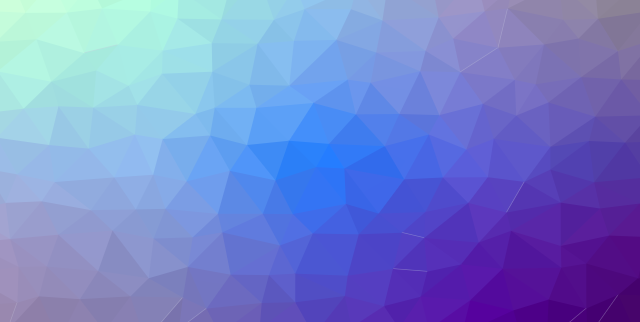
This background is drawn by a WebGL 2 fragment shader. Its source:

```glsl
#version 300 es
precision highp float;
// Low-poly mesh of flat triangles tinted by a mint, blue, mauve and violet gradient.

uniform vec2 u_resolution;
out vec4 fragColor;

vec2 hash22(vec2 p) {
    vec3 q = fract(p.xyx * vec3(0.1031, 0.1030, 0.0973));
    q += dot(q, q.yzx + 33.33);
    return fract((q.xx + q.yz) * q.zy);
}

// Five evenly spaced colour stops, t in 0..1
vec3 ramp(float t, vec3 a, vec3 b, vec3 c, vec3 d, vec3 e) {
    t *= 4.0;
    vec3 col = mix(a, b, clamp(t, 0.0, 1.0));
    col = mix(col, c, clamp(t - 1.0, 0.0, 1.0));
    col = mix(col, d, clamp(t - 2.0, 0.0, 1.0));
    return mix(col, e, clamp(t - 3.0, 0.0, 1.0));
}

// Horizontal gradients stacked from bottom to top
vec3 backdrop(vec2 uv) {
    vec3 bottom = ramp(uv.x, vec3(0.59, 0.52, 0.67), vec3(0.50, 0.48, 0.69),
        vec3(0.33, 0.25, 0.72), vec3(0.34, 0.0, 0.62), vec3(0.25, 0.0, 0.38));
    vec3 lower = ramp(uv.x, vec3(0.63, 0.59, 0.77), vec3(0.53, 0.59, 0.82),
        vec3(0.29, 0.38, 0.87), vec3(0.34, 0.15, 0.69), vec3(0.34, 0.05, 0.53));
    vec3 middle = ramp(uv.x, vec3(0.61, 0.74, 0.91), vec3(0.54, 0.71, 0.93),
        vec3(0.11, 0.48, 1.0), vec3(0.36, 0.36, 0.84), vec3(0.30, 0.21, 0.62));
    vec3 upper = ramp(uv.x, vec3(0.68, 0.95, 0.87), vec3(0.62, 0.88, 0.90),
        vec3(0.44, 0.64, 0.95), vec3(0.50, 0.49, 0.80), vec3(0.46, 0.39, 0.64));
    vec3 top = ramp(uv.x, vec3(0.80, 1.0, 0.85), vec3(0.68, 0.98, 0.87),
        vec3(0.55, 0.76, 0.92), vec3(0.61, 0.56, 0.76), vec3(0.54, 0.51, 0.56));
    return ramp(uv.y, bottom, lower, middle, upper, top);
}

// Jittered mesh point; every row slides sideways by its own amount
vec2 meshPoint(vec2 id, vec2 cell) {
    vec2 jitter = (hash22(id + 40.0) - 0.5) * vec2(0.55, 0.5);
    float slide = 0.5 * hash22(vec2(id.y + 71.0, 9.0)).x;
    return (id + vec2(slide, 0.61) + jitter) * cell;
}

// Signed distance to the line a-b, positive on its left
float edgeDistance(vec2 p, vec2 a, vec2 b) {
    vec2 e = normalize(b - a);
    return e.x * (p.y - a.y) - e.y * (p.x - a.x);
}

// Flat triangle: colour times coverage in rgb, coverage in a
vec4 facet(vec2 p, vec2 a, vec2 b, vec2 c) {
    float base = edgeDistance(p, a, b);
    float inside = min(base, min(edgeDistance(p, b, c), edgeDistance(p, c, a)));
    float cover = clamp(inside * u_resolution.y + 0.5, 0.0, 1.0);
    if (cover <= 0.0) return vec4(0.0);

    vec2 centre = (a + b + c) / 3.0;
    float aspect = u_resolution.x / u_resolution.y;
    vec2 rnd = hash22(centre * 517.0 + 60.0);
    vec3 col = backdrop(clamp(centre / vec2(aspect, 1.0), 0.0, 1.0));
    col += (rnd.x - 0.5) * 0.035;

    // Occasional pale hairline along one side
    float seam = step(0.97, rnd.y) * (1.0 - smoothstep(0.0, 0.004, base));
    col = mix(col, vec3(0.75, 0.75, 0.85), 0.4 * seam);
    return vec4(col, 1.0) * cover;
}

void main() {
    vec2 p = gl_FragCoord.xy / u_resolution.y;
    vec2 cell = vec2(0.129, 0.0995);
    vec2 home = floor(p / cell - vec2(0.0, 0.61));
    // A faint smooth gradient closes any gap in the mesh
    vec4 sum = vec4(backdrop(gl_FragCoord.xy / u_resolution), 1.0) * 0.001;

    // Split each nearby quad along its shorter diagonal
    for (int y = -1; y <= 1; y++) {
        for (int x = -2; x <= 1; x++) {
            vec2 id = home + vec2(x, y);
            vec2 a = meshPoint(id, cell);
            vec2 b = meshPoint(id + vec2(1.0, 0.0), cell);
            vec2 c = meshPoint(id + vec2(1.0, 1.0), cell);
            vec2 d = meshPoint(id + vec2(0.0, 1.0), cell);
            if (distance(a, c) < distance(b, d)) {
                sum += facet(p, a, b, c) + facet(p, a, c, d);
            } else {
                sum += facet(p, a, b, d) + facet(p, b, c, d);
            }
        }
    }
    fragColor = vec4(sum.rgb / sum.a, 1.0);
}
```
